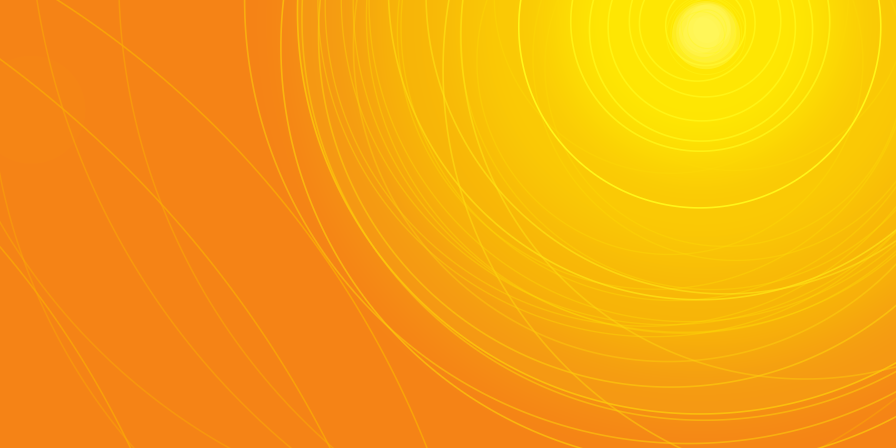
Give the GLSL for this background, as a Shadertoy shader.

```glsl
// Glowing yellow sun with thin overlapping orbit rings on a warm orange field.

const vec3 ORANGE  = vec3(0.96, 0.515, 0.085);
const vec3 AMBER   = vec3(0.96, 0.62, 0.07);
const vec3 GOLD    = vec3(0.97, 0.71, 0.03);
const vec3 SAFFRON = vec3(0.98, 0.79, 0.02);
const vec3 YELLOW  = vec3(0.995, 0.90, 0.01);
const vec3 PALE    = vec3(1.0, 0.96, 0.30);
const vec3 LEMON   = vec3(1.0, 0.97, 0.10);
const vec2 SUN     = vec2(1.570, 0.930);

// Large orbits: centre, radius, opacity
const vec4 ORBITS[11] = vec4[11](
    vec4(1.562, 0.940, 0.404, 0.95),
    vec4(1.562, 1.026, 0.695, 0.75),
    vec4(1.620, 1.013, 0.669, 0.60),
    vec4(1.536, 1.000, 0.990, 0.60),
    vec4(1.562, 0.896, 0.935, 0.70),
    vec4(1.562, 0.974, 0.898, 0.80),
    vec4(1.572, 0.960, 0.898, 0.60),
    vec4(1.497, 0.922, 0.786, 0.65),
    vec4(1.492, 0.896, 0.703, 0.45),
    vec4(1.797, 0.922, 0.768, 0.50),
    vec4(1.927, 0.844, 0.938, 0.60));

// Wide sweeping arcs: centre, radius, opacity
const vec4 ARCS[7] = vec4[7](
    vec4(-1.453, -1.112, 2.456, 0.80),
    vec4(-1.010, -0.779, 2.112, 0.85),
    vec4( 1.703,  1.258, 1.641, 0.55),
    vec4( 1.661,  1.052, 1.396, 0.55),
    vec4(-1.557, -0.880, 2.047, 0.75),
    vec4( 1.172,  1.182, 1.354, 0.50),
    vec4( 1.302,  0.870, 1.328, 0.45));

vec3 hash3(float n) {
    vec3 q = fract(vec3(n) * vec3(0.1031, 0.1030, 0.0973));
    q += dot(q, q.yzx + 33.33);
    return fract((q.xxy + q.yzz) * q.zyx);
}

// 1 inside the inner radius, 0 beyond the outer one
float falloff(float inner, float outer, float r) {
    return 1.0 - smoothstep(inner, outer, r);
}

float disc(vec2 p, vec2 centre, float radius, float px) {
    return clamp((radius - length(p - centre)) / px + 0.5, 0.0, 1.0);
}

// Antialiased circle outline; thin lines fade rather than vanish
float ring(vec2 p, vec2 centre, float radius, float halfWidth, float px) {
    float w = max(halfWidth, 0.5 * px);
    float d = abs(length(p - centre) - radius);
    return clamp((w - d) / px + 0.5, 0.0, 1.0) * halfWidth / w;
}

vec3 glow(vec2 p, float px) {
    float r = length(p - vec2(1.5625, 0.95));
    vec3 col = mix(ORANGE, AMBER, 0.65 * falloff(0.80, 1.00, r));
    col = mix(col, AMBER, 0.6 * disc(p, vec2(1.5625, 0.974), 0.898, px));
    col = mix(col, GOLD, falloff(0.64, 0.85, r));
    col = mix(col, SAFFRON, falloff(0.42, 0.66, r));
    return mix(col, YELLOW, falloff(0.20, 0.42, r));
}

void mainImage(out vec4 fragColor, in vec2 fragCoord) {
    float px = 1.0 / iResolution.y;
    vec2 p = fragCoord * px;
    float sunDist = length(p - SUN);
    vec3 col = glow(p, px);

    // Faint round patch at the left
    col = mix(col, AMBER, 0.08 * disc(p, vec2(0.07, 0.755), 0.12, px));

    // Sweeping arcs
    for (int i = 0; i < 7; i++) {
        vec4 a = ARCS[i];
        float fade = a.w * smoothstep(0.70, 0.95, sunDist);
        col = mix(col, vec3(0.98, 0.66, 0.02), fade * ring(p, a.xy, a.z, 0.0017, px));
    }

    // Faint scattered orbits
    for (int i = 0; i < 14; i++) {
        vec3 h = hash3(float(i) + 7.0);
        vec2 centre = SUN + (h.xy - 0.5) * vec2(0.26, 0.18);
        float radius = mix(0.36, 0.76, h.z);
        col = mix(col, SAFFRON + vec3(0.01, 0.06, 0.0), 0.4 * ring(p, centre, radius, 0.0015, px));
    }

    // Main orbits, brighter towards the sun
    vec3 lineColor = mix(LEMON, vec3(0.99, 0.79, 0.04), smoothstep(0.40, 0.85, sunDist));
    for (int i = 0; i < 11; i++) {
        vec4 o = ORBITS[i];
        col = mix(col, lineColor, o.w * ring(p, o.xy, o.z, 0.0018, px));
    }

    // Evenly growing rings close to the sun
    for (int i = 0; i < 6; i++) {
        vec2 shift = (hash3(float(i) + 40.0).xy - 0.5) * 0.02;
        float radius = 0.089 + 0.04 * float(i);
        col = mix(col, LEMON, 0.75 * ring(p, vec2(1.565, 0.943) + shift, radius, 0.0018, px));
    }

    // Sun: stacked translucent discs with fine outlines
    for (int i = 0; i < 6; i++) {
        vec3 h = hash3(float(i) + 90.0);
        vec2 centre = SUN + (h.xy - 0.5) * 0.025;
        float radius = 0.076 - 0.009 * float(i);
        col = mix(col, PALE + vec3(0.0, 0.01, 0.08), 0.32 * disc(p, centre, radius, px));
        col = mix(col, LEMON, 0.35 * ring(p, centre, radius + 0.012, 0.0012, px));
    }

    fragColor = vec4(col, 1.0);
}
```
